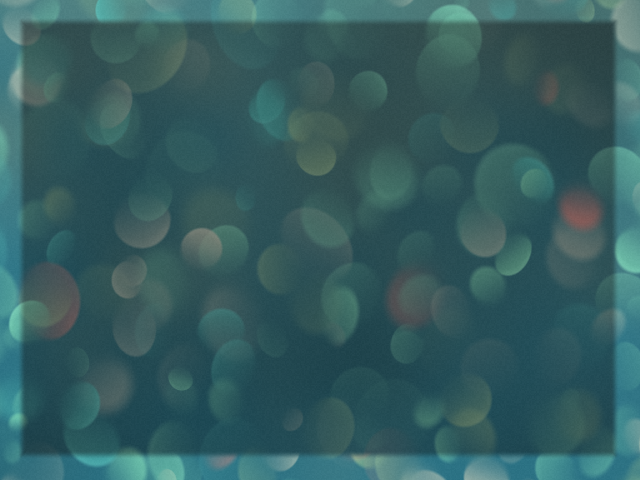
This background is drawn by a Shadertoy shader. Its source:

```glsl
// Out-of-focus light discs drift over a blue-teal haze, under a dark glass panel.
// Jittered grids scatter tilted ellipses, each fading from a lit crescent to
// nothing; a soft box then shades everything but a narrow bright border.

vec3 hash3(vec2 p) {
    vec3 q = fract(p.xyx * vec3(0.1031, 0.1030, 0.0973));
    q += dot(q, q.yxz + 33.33);
    return fract((q.xxy + q.yzz) * q.zyx);
}

float valueNoise(vec2 p) {
    vec2 i = floor(p), f = fract(p);
    f = f * f * (3.0 - 2.0 * f);
    return mix(mix(hash3(i).x, hash3(i + vec2(1, 0)).x, f.x),
               mix(hash3(i + vec2(0, 1)).x, hash3(i + vec2(1, 1)).x, f.x), f.y);
}

mat2 rotation(float a) {
    float c = cos(a), s = sin(a);
    return mat2(c, s, -s, c);
}

// Mostly mint, with some teal, grey and olive and a few coral lights
vec3 discTint(float pick) {
    if (pick < 0.46) return vec3(0.46, 0.80, 0.70);
    if (pick < 0.56) return vec3(0.30, 0.70, 0.70);
    if (pick < 0.81) return vec3(0.68, 0.73, 0.69);
    if (pick < 0.95) return vec3(0.58, 0.74, 0.58);
    return vec3(0.88, 0.52, 0.50);
}

// Blends one grid of discs over the colour; p is in canvas heights
vec3 addDiscs(vec3 col, vec2 p, float cell, float minRadius, float maxRadius,
              float strength, float seed) {
    vec2 home = floor(p / cell);
    for (int y = -1; y <= 1; y++)
    for (int x = -1; x <= 1; x++) {
        vec2 id = home + vec2(x, y);
        vec3 place = hash3(id + seed);
        vec3 look = hash3(id + seed + 71.7);
        vec3 light = hash3(id + seed + 143.1);
        if (light.z > 0.84) continue;

        // Tilted ellipse, distance 1 at its edge
        float radius = mix(minRadius, maxRadius, place.z);
        vec2 q = (p - (id + place.xy) * cell) / radius;
        q = rotation((look.y - 0.5) * 1.4) * q;
        q.x /= mix(0.70, 0.98, look.z);
        float d = length(q);

        // Light falls across the disc; the dark side is softer than the lit one
        float angle = 6.2832 * light.x;
        float side = dot(q, vec2(cos(angle), sin(angle)));
        float blur = mix(0.10, 0.55, light.y * light.y) + 0.3 * smoothstep(0.3, -0.8, side);
        float mask = 1.0 - smoothstep(1.0 - blur, 1.0, d);
        float shade = mix(0.12, 0.95, smoothstep(-1.0, 0.85, side));
        float rim = smoothstep(0.6, 0.95, d) * smoothstep(0.2, 1.0, side);

        float power = mix(0.20, 1.0, pow(fract(look.x * 7.0 + light.y), 1.3));
        vec3 tint = discTint(look.x) + 0.06 * rim;
        col = mix(col, tint, mask * strength * power * min(shade + 0.25 * rim, 1.0));
    }
    return col;
}

void mainImage(out vec4 fragColor, in vec2 fragCoord) {
    vec2 p = fragCoord / iResolution.y;
    float aspect = iResolution.x / iResolution.y;

    // Coverage of the dark panel, with a soft edge
    vec2 centre = vec2(0.4975 * aspect, 0.5035);
    vec2 halfSize = vec2(0.4635 * aspect, 0.4515);
    vec2 b = abs(p - centre) - halfSize;
    float box = length(max(b, 0.0)) + min(max(b.x, b.y), 0.0);
    float panel = 1.0 - smoothstep(-0.009, 0.009, box);

    // Haze: blue below, greyer green towards the top
    float haze = valueNoise(p * 3.0 + 4.0) * 0.6 + valueNoise(p * 7.0 + 19.0) * 0.4;
    float grey = smoothstep(0.25, 1.05, p.y * 0.5 + haze * 0.7);
    vec3 col = mix(vec3(0.16, 0.42, 0.50), vec3(0.30, 0.47, 0.48), grey);
    col *= 0.90 + 0.18 * valueNoise(p * 4.0 + 40.0);

    // Large faint discs first, small clear ones last, brighter in clumps
    float clump = 0.65 + 0.55 * smoothstep(0.25, 0.75, valueNoise(p * 4.5 + 63.0));
    col = addDiscs(col, p, 0.19, 0.070, 0.11, 0.42 * clump, 11.0);
    col = addDiscs(col, p + 0.07, 0.165, 0.050, 0.082, 0.72 * clump, 37.0);
    col = addDiscs(col, p + 0.03, 0.16, 0.042, 0.075, 0.82 * clump, 59.0);
    col = addDiscs(col, p + 0.11, 0.19, 0.026, 0.052, 0.80 * clump, 83.0);
    col = addDiscs(col, p + 0.05, 0.14, 0.040, 0.070, 0.75 * (1.0 - panel), 107.0);

    // Shade the panel, a little deeper near its corners
    vec2 n = (p - centre) / halfSize;
    float corner = smoothstep(0.7, 1.9, dot(n, n));
    vec3 shaded = col * vec3(0.73, 0.69, 0.67) * (1.0 - 0.10 * corner);
    shaded = mix(shaded, vec3(0.19, 0.28, 0.30), 0.14 * corner);
    col = mix(col * vec3(1.04, 1.03, 1.0), shaded, panel);

    // Fine grain
    col += (hash3(floor(p * 384.0)).x - 0.5) * 0.020;
    fragColor = vec4(clamp(col, 0.0, 1.0), 1.0);
}
```
